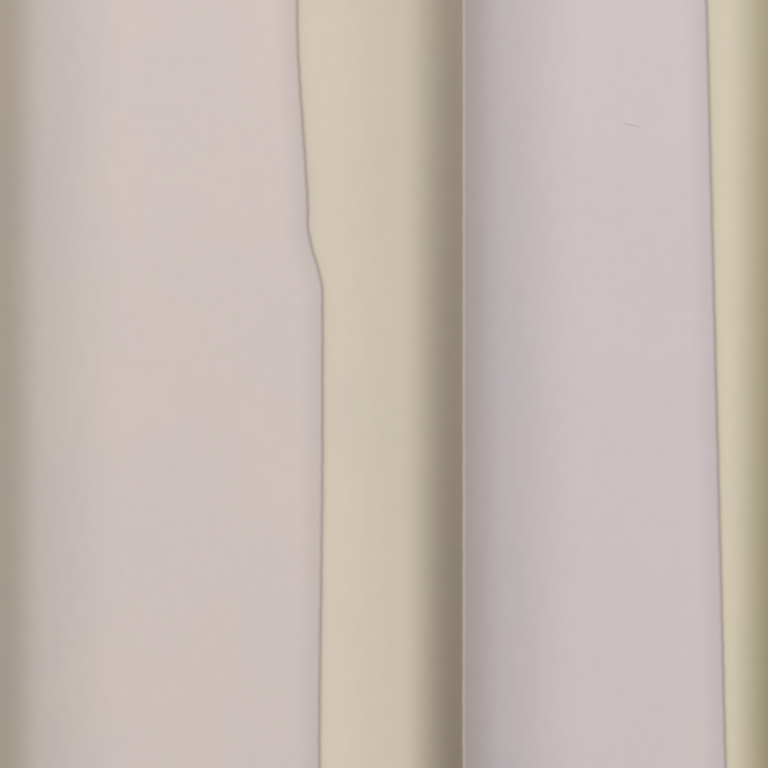
Give the GLSL for this texture, as a WebGL 1 fragment shader.

```glsl
precision highp float;
uniform vec2 u_resolution;

vec2 gradient(vec2 cell) {
  float h = fract(sin(dot(cell, vec2(127.1, 311.7))) * 43758.5);
  return vec2(cos(6.2832 * h), sin(6.2832 * h));
}

float gradientNoise(vec2 p) {
  vec2 i = floor(p), f = fract(p);
  vec2 u = f * f * f * (f * (f * 6.0 - 15.0) + 10.0);
  float a = dot(gradient(i), f);
  float b = dot(gradient(i + vec2(1, 0)), f - vec2(1, 0));
  float c = dot(gradient(i + vec2(0, 1)), f - vec2(0, 1));
  float d = dot(gradient(i + vec2(1, 1)), f - vec2(1, 1));
  return mix(mix(a, b, u.x), mix(c, d, u.x), u.y);
}

// Left border of each fold; the first and last lie just off the canvas
float leftEdge(float fold) {
  return fold < 0.5 ? -0.03 : (fold < 1.5 ? 0.602 : 1.025);
}

// Right border: the first fold has a kink, the second leans steadily
float rightEdge(float fold, float y) {
  float kinked = 0.387 + 0.014 * smoothstep(0.98, 0.7, y)
               + 0.019 * smoothstep(0.71, 0.615, y) - 0.004 * smoothstep(0.45, 0.0, y);
  float leaning = 0.945 - 0.025 * y;
  return fold < 0.5 ? kinked : leaning;
}

// Rounded face, darkest at its left side
vec3 foldColor(float fold, float across, float y) {
  vec3 side = mix(vec3(0.655, 0.615, 0.56), vec3(0.655, 0.615, 0.595), fold);
  vec3 turn = mix(vec3(0.75, 0.712, 0.69), vec3(0.725, 0.69, 0.695), fold);
  vec3 face = mix(vec3(0.818, 0.768, 0.75), vec3(0.81, 0.766, 0.766), fold);
  float start = 0.035 * (1.0 - fold);
  vec3 color = mix(side, turn, smoothstep(start, start + 0.055, across));
  color = mix(color, face, smoothstep(start + 0.02, start + 0.165, across));
  return color * (0.975 + 0.03 * y);
}

void main() {
  vec2 uv = gl_FragCoord.xy / u_resolution;
  float soft = max(1.0 / u_resolution.x, 0.002);
  float rough = 0.0006 * gradientNoise(vec2(3.3, uv.y * 60.0));

  // Cream backing
  vec3 color = mix(vec3(0.825, 0.777, 0.71), vec3(0.79, 0.75, 0.67), smoothstep(0.42, 0.53, uv.x));
  color = mix(color, vec3(0.825, 0.785, 0.70), step(0.7, uv.x));

  for (int i = 0; i < 3; i++) {
    float fold = float(i);
    float left = leftEdge(fold) + rough;
    float right = fold < 1.5 ? rightEdge(fold, uv.y) + rough : 2.0;

    // Shadow cast on the backing, only to the left of the fold
    float reach = left - uv.x;
    vec3 shadow = fold < 1.5 ? vec3(0.53, 0.487, 0.43) : vec3(0.56, 0.53, 0.41);
    float shade = smoothstep(0.082, 0.008, reach) * step(-0.006, reach);
    color = mix(color, shadow, shade * (1.0 - 0.28 * uv.y));

    float inside = smoothstep(-soft, soft, uv.x - left) * smoothstep(-soft, soft, right - uv.x);
    vec3 face = foldColor(min(fold, 1.0), uv.x - left, uv.y);
    face *= 1.0 - 0.045 * smoothstep(0.035, 0.0, right - uv.x);

    // Pale cut on the left border
    face += 0.045 * exp(-pow((uv.x - left - 0.002) / 0.002, 2.0));
    color = mix(color, face, inside);

    // Thin dark line along the right border, fading onto the backing
    float beyond = uv.x - right;
    color *= 1.0 - 0.14 * exp(-pow(beyond / 0.0026, 2.0));
    color *= 1.0 - 0.05 * exp(-max(beyond, 0.0) / 0.005) * smoothstep(-soft, soft, beyond);
  }

  // Small scratch near the top of the second fold
  vec2 scratch = uv - vec2(0.823, 0.837);
  scratch.y += 0.2 * scratch.x;
  color -= 0.05 * smoothstep(0.012, 0.006, abs(scratch.x)) * smoothstep(0.0018, 0.0003, abs(scratch.y));

  // Soft warm and cool blotches, then fine grain
  float blotch = gradientNoise(uv * vec2(7.0, 5.0)) + 0.5 * gradientNoise(uv * vec2(16.0, 12.0) + 9.0);
  color += blotch * vec3(0.010, 0.004, -0.003);
  color += 0.006 * gradientNoise(uv * vec2(70.0, 45.0));
  gl_FragColor = vec4(color, 1.0);
}
```
